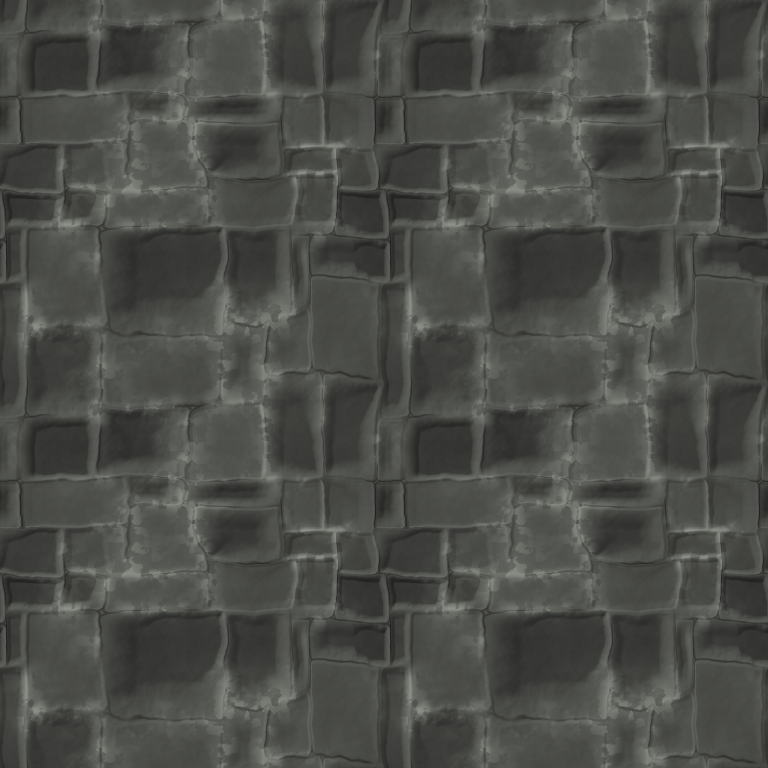
This texture is drawn by a Shadertoy shader. Its source:

```glsl
// Worn dark stone paving: irregular interlocking blocks with smooth sunken faces,
// hairline cracks and pale chipped rims. Blocks come from a jittered pinwheel lattice
// whose hashes wrap; relief is lit from the upper left by height differences.

const float REPEATS = 2.0;   // pattern repeats across and down
const float CELLS = 6.0;     // blocks per repeat, even so that parity wraps
const float JITTER = 0.39;   // how far joints stray from the lattice
const float TAU = 6.2831853;
const vec2 LIGHT_DIR = vec2(-0.85, 0.53);
const vec3 STONE_TINT = vec3(0.99, 1.01, 0.955);

float hash(vec2 p) {
    vec3 q = fract(p.xyx * vec3(0.1031, 0.1030, 0.0973));
    q += dot(q, q.yzx + 33.33);
    return fract((q.x + q.y) * q.z);
}

// Value noise that repeats after a whole period
float noise(vec2 p, float period) {
    vec2 i = floor(p), f = fract(p);
    f = f * f * (3.0 - 2.0 * f);
    float a = hash(mod(i, period));
    float b = hash(mod(i + vec2(1, 0), period));
    float c = hash(mod(i + vec2(0, 1), period));
    float d = hash(mod(i + 1.0, period));
    return mix(mix(a, b, f.x), mix(c, d, f.x), f.y);
}

float fbm(vec2 p, float period) {
    float sum = 0.0, gain = 0.5;
    for (int k = 0; k < 4; k++) {
        sum += gain * noise(p, period);
        p *= 2.0;
        period *= 2.0;
        gain *= 0.5;
    }
    return sum / 0.9375;
}

float jointShift(vec2 corner) {
    return JITTER * (2.0 * hash(mod(corner, CELLS) + 17.0) - 1.0);
}

// Even corners carry upright joints, odd corners level ones; returns (low, high)
vec4 blockBounds(vec2 cell) {
    float a = jointShift(cell);
    float b = jointShift(cell + vec2(1, 0));
    float c = jointShift(cell + vec2(0, 1));
    float d = jointShift(cell + 1.0);
    bool even = mod(cell.x + cell.y, 2.0) < 0.5;
    return vec4(cell, cell + 1.0) + (even ? vec4(a, b, d, c) : vec4(c, a, b, d));
}

float roundedBox(vec2 p, vec2 halfSize) {
    float radius = min(0.09, 0.5 * min(halfSize.x, halfSize.y));
    vec2 q = abs(p) - halfSize + radius;
    return length(max(q, 0.0)) + min(max(q.x, q.y), 0.0) - radius;
}

// Uneven block sizes over the repeat, then hand-cut bends in the joints
vec2 warp(vec2 p) {
    vec2 sizes = 0.4 * sin(TAU * p / CELLS + vec2(0.8, 2.4));
    vec2 broad = vec2(noise(p + 3.0, CELLS), noise(p.yx + 1.0, CELLS)) - 0.5;
    vec2 fine = vec2(fbm(p * 3.0, CELLS * 3.0), fbm(p.yx * 3.0 + 5.0, CELLS * 3.0)) - 0.5;
    return p + sizes + 0.22 * broad + 0.11 * fine;
}

// Returns (distance inside the nearest block, sunken amount, lip height)
vec3 nearestBlock(vec2 p, float slope) {
    vec2 base = floor(p);
    vec3 best = vec3(-9.0, 0.0, 0.0);
    for (int y = -1; y <= 1; y++)
    for (int x = -1; x <= 1; x++) {
        vec2 cell = base + vec2(x, y);
        vec4 box = blockBounds(cell);
        vec2 halfSize = 0.5 * (box.zw - box.xy);
        vec2 local = p - 0.5 * (box.xy + box.zw);
        float inside = -roundedBox(local, halfSize);
        if (inside > best.x) {
            vec2 id = mod(cell, CELLS);
            vec2 bowl = smoothstep(vec2(0), min(vec2(slope), 0.85 * halfSize), halfSize - abs(local));
            best = vec3(inside, hash(id + 71.0) * bowl.x * bowl.y, hash(id + 37.0) - 0.6);
        }
    }
    return best;
}

// Returns (height, distance inside, sunken amount)
vec3 surface(vec2 p) {
    float slope = mix(0.12, 0.5, smoothstep(0.25, 0.75, noise(p + 9.0, CELLS)));
    vec3 block = nearestBlock(warp(p), slope);
    float lip = 0.09 * block.z * smoothstep(0.0, 0.06, block.x);
    float bumps = 0.012 * fbm(p * 6.0, CELLS * 6.0);
    return vec3(bumps + lip - 0.22 * block.y, block.x, block.y);
}

void mainImage(out vec4 fragColor, in vec2 fragCoord) {
    vec2 p = fragCoord / iResolution.xy * REPEATS * CELLS;
    float pixel = REPEATS * CELLS / iResolution.y;

    // Relief
    const float STEP = 0.02;
    vec3 here = surface(p);
    vec2 grad = vec2(surface(p + vec2(STEP, 0)).x, surface(p + vec2(0, STEP)).x) - here.x;
    float lit = -dot(grad / STEP, LIGHT_DIR);
    lit /= sqrt(1.0 + lit * lit);
    float tone = 0.314 - 0.1 * here.z + 0.095 * lit;

    // Pale rims, broken up by crisp chips
    float blotch = fbm(p + 4.0, CELLS);
    float chips = fbm(p * 7.0, CELLS * 7.0);
    float rim = exp(-max(here.y, 0.0) / 0.12);
    float worn = smoothstep(0.42, 0.65, blotch);
    tone += rim * worn * (0.07 + 0.13 * smoothstep(0.46, 0.56, chips));

    // Hairline cracks between blocks, fading in and out
    float crack = 1.0 - smoothstep(0.0, 0.006 + 1.2 * pixel, abs(here.y));
    tone -= 0.1 * crack * smoothstep(0.3, 0.6, noise(p * 2.0 + 7.0, CELLS * 2.0));

    // Stains and grain
    tone += 0.07 * (blotch - 0.5) + 0.015 * (chips - 0.5);
    tone += 0.01 * (noise(p * 20.0, CELLS * 20.0) - 0.5);
    fragColor = vec4(clamp(tone, 0.13, 0.56) * STONE_TINT, 1.0);
}
```
